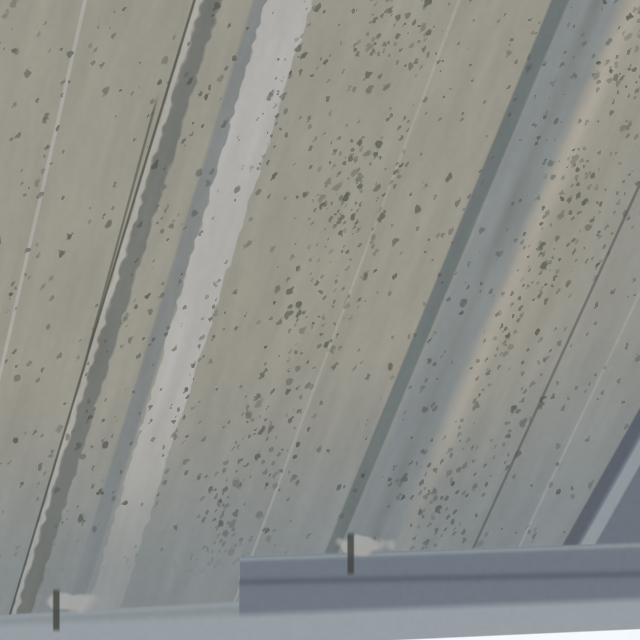
Give the GLSL for this texture, as a Shadertoy shader.

```glsl
// Weathered metal roof panels: slanted ribs and seams, mould spots, and a steel beam below.

const vec3 TAN    = vec3(0.600, 0.590, 0.545);
const vec3 COOL   = vec3(0.500, 0.530, 0.545);
const vec3 SHADOW = vec3(0.430, 0.445, 0.430);
const vec3 STEEL  = vec3(0.420, 0.450, 0.490);
const vec3 PALE   = vec3(0.690, 0.685, 0.670);
const vec3 MOULD  = vec3(0.310, 0.320, 0.295);

float hash(vec2 p) {
    vec3 q = fract(vec3(p.xyx) * 0.1031);
    q += dot(q, q.yzx + 33.33);
    return fract((q.x + q.y) * q.z);
}

float noise(vec2 p) {
    vec2 i = floor(p), f = fract(p);
    f = f * f * (3.0 - 2.0 * f);
    return mix(mix(hash(i), hash(i + vec2(1, 0)), f.x),
               mix(hash(i + vec2(0, 1)), hash(i + vec2(1, 1)), f.x), f.y);
}

float fbm(vec2 p) {
    float sum = 0.0, amp = 0.5;
    for (int i = 0; i < 4; i++) {
        sum += amp * noise(p);
        p = p * 2.03 + 17.1;
        amp *= 0.5;
    }
    return sum;
}

// Soft strip between a and b
float band(float x, float a, float b, float soft) {
    return smoothstep(a - soft, a + soft, x) * (1.0 - smoothstep(b - soft, b + soft, x));
}

float bump(float x, float center, float width) {
    float d = (x - center) / width;
    return exp(-d * d);
}

// Distance across the panels: straight ribs converge toward the lower end
float ribCoord(vec2 p) {
    float t = 1.2 * (1.0 - p.y);
    return (p.x + 0.189 * t) / (1.0 - 0.17 * t);
}

// How much mould grows at each place across the panels
float mouldDensity(float s, float y) {
    float d = 0.10 + 0.50 * bump(s, 0.635, 0.045) + 0.25 * bump(s, 0.71, 0.035);
    d += 0.35 * bump(s, 0.497, 0.012) + 0.65 * bump(s, 1.025, 0.028);
    d += 0.30 * bump(s, 0.37, 0.04) * (1.0 - y) + 0.28 * bump(s, 1.10, 0.05);
    return d + 0.15 * bump(s, 0.94, 0.03);
}

// One layer of scattered, ragged, tilted spots
float spots(vec2 p, float cells, float seed) {
    vec2 g = p * cells, id = floor(g);
    float cover = 0.0;
    for (int j = -1; j <= 1; j++)
    for (int i = -1; i <= 1; i++) {
        vec2 c = id + vec2(i, j), k = c + seed;
        vec2 center = c + vec2(hash(k), hash(k + 41.7));
        float patchy = smoothstep(0.25, 0.75, noise(center * 0.28 + seed));
        float s = ribCoord(center / cells);
        float grows = step(hash(k + 83.3), mouldDensity(s, center.y / cells) * (0.3 + 1.3 * patchy));
        vec2 d = g - center;
        d = vec2(0.82 * d.x - 0.57 * d.y, 0.57 * d.x + 0.82 * d.y);
        float size = mix(0.16, 0.42, hash(k + 12.9));
        float r = length(d * vec2(1.5, 0.85)) + 0.35 * (noise(g * 4.0 + seed) - 0.5);
        cover = max(cover, grows * mix(0.35, 0.9, hash(k + 5.1)) * (1.0 - smoothstep(size * 0.4, size, r)));
    }
    return cover;
}

vec3 panels(vec2 p, float px) {
    float s = ribCoord(p), t = 1.2 * (1.0 - p.y);
    float ragged = s + 0.007 * (noise(p * 85.0) - 0.5);
    float cool = 1.0 - smoothstep(0.08, 0.48, p.y - 0.12 * (p.x - 0.4));
    vec3 col = mix(TAN, COOL, 0.85 * cool);
    col = mix(col, COOL, 0.75 * band(s, 0.882, 0.975, 0.015) + 0.3 * smoothstep(1.03, 1.2, s));
    // Left lap seam and its shaded groove
    float drift = -0.012 * t;
    col = mix(col, SHADOW, 0.85 * band(ragged, 0.317 + drift, 0.346 + drift, 0.003));
    col = mix(col, PALE, 0.65 * band(ragged, 0.306 + drift, 0.315 + drift, 0.002));
    col = mix(col, MOULD, 0.8 * band(s, 0.302 + drift, 0.306 + drift, px));
    float lap = 0.285 + 0.012 * t;
    col = mix(col, MOULD, 0.6 * band(s, lap, lap + 0.004, px) * band(p.y, 0.45, 0.84, 0.02));
    // Bright rib with a shaded left side
    col = mix(col, COOL * 0.95, 0.7 * band(s, 0.396, 0.425, 0.004));
    col = mix(col, PALE, (1.0 - 0.75 * cool) * band(ragged, 0.416 + 0.018 * t, 0.489 + 0.01 * t, 0.002));
    // Dark rib and the warm ridge beside it
    col = mix(col, SHADOW * vec3(0.96, 1.0, 1.04), 0.9 * band(s, 0.862 - 0.008 * t, 0.889 - 0.01 * t, 0.003));
    col = mix(col, SHADOW, 0.3 * bump(s, 0.935, 0.012));
    col = mix(col, PALE * vec3(0.99, 0.96, 0.92), 0.75 * bump(s, 0.993, 0.017) * (1.0 - 0.8 * cool));
    // Fine creases
    col = mix(col, PALE, 0.75 * band(s, 0.130 + 0.025 * t, 0.136 + 0.025 * t, px));
    col = mix(col, PALE, 0.55 * band(s, 0.715, 0.720, px) * (0.5 + 0.5 * noise(p * 14.0)));
    col = mix(col, SHADOW * 0.85, 0.7 * band(s, 1.129, 1.134, px));
    col = mix(col, PALE, 0.3 * band(s, 1.215, 1.220, px));
    // Stains and mould
    col *= 0.95 + 0.10 * fbm(vec2(s * 45.0, p.y * 9.0));
    float mould = max(spots(p, 48.0, 3.0), 0.8 * spots(p + 0.37 / 75.0, 75.0, 29.0));
    return mix(col, MOULD, 0.8 * mould * smoothstep(0.08, 0.2, p.y));
}

// Pale gap at a rib end with a dark bolt
vec3 ribEnd(vec3 col, vec2 p, vec2 c) {
    vec2 d = p - c;
    float gap = 1.0 - smoothstep(0.6, 1.0, length(d / vec2(0.05, 0.017)) + 0.5 * noise(p * 70.0) - 0.25);
    col = mix(col, PALE, 0.75 * gap);
    return mix(col, MOULD * 0.8, 0.8 * band(d.x + 0.02, -0.005, 0.005, 0.002) * band(d.y, -0.045, 0.018, 0.005));
}

vec3 beam(vec3 col, vec2 p, float px) {
    // Slanted brace at the lower right
    float x = p.x - 1.0 - 0.565 * (p.y - 0.362);
    col = mix(col, STEEL, smoothstep(-px, px, x));
    col = mix(col, STEEL * 0.85, band(x, 0.0, 0.022, 0.003));
    col = mix(col, COOL * 1.12, band(x, 0.027, 0.050, 0.003));
    col = mix(col, COOL * 1.05, band(x, 0.130, 0.150, 0.003));
    // Horizontal beam, stepping up at the joint
    float joint = smoothstep(0.374 - px, 0.374 + px, p.x);
    float top = mix(0.039 + 0.056 * p.x, 0.117 + 0.035 * p.x, joint);
    vec3 face = mix(COOL * 1.06, STEEL * 1.04, joint);
    face = mix(face, STEEL * 0.88, joint * bump(p.y, 0.083 + 0.02 * p.x, 0.006));
    float lip = 0.028 + 0.04 * p.x;
    face = mix(face, vec3(0.59, 0.62, 0.64), 1.0 - smoothstep(lip - 0.012, lip + 0.004, p.y));
    col = mix(col, face, 1.0 - smoothstep(top - px, top + px, p.y));
    col = mix(col, COOL * 1.15, 0.7 * bump(p.y, top - 0.004, 0.004));
    // Sky under the beam
    float sky = (p.x - 0.62) * 0.045;
    return mix(col, vec3(0.96, 0.98, 1.0), 1.0 - smoothstep(sky - px, sky + px, p.y));
}

void mainImage(out vec4 fragColor, in vec2 fragCoord) {
    vec2 p = fragCoord / iResolution.xy;
    float px = 1.0 / iResolution.y;
    vec3 col = beam(panels(p, px), p, px);
    for (int i = 0; i < 2; i++)
        col = ribEnd(col, p, mix(vec2(0.108, 0.060), vec2(0.568, 0.148), float(i)));
    col += 0.018 * (fbm(p * 120.0) - 0.47);
    fragColor = vec4(col, 1.0);
}
```
